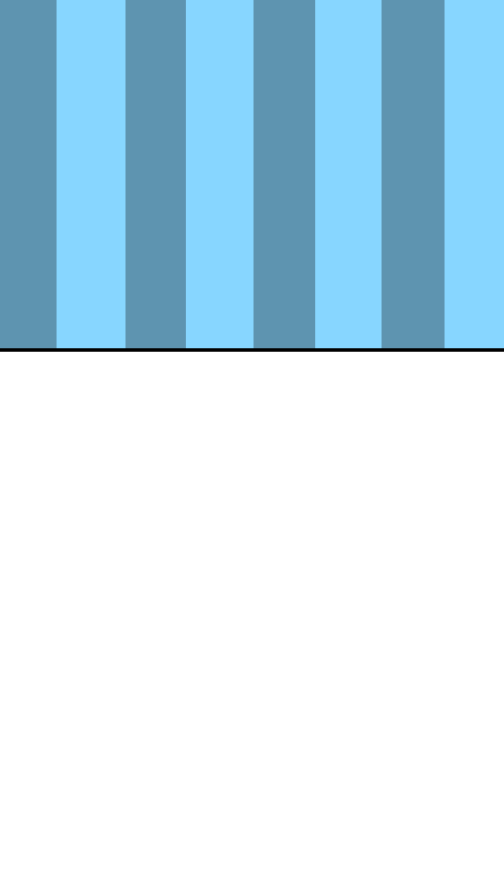
A Shadertoy shader for this pattern:

```glsl
// Flat striped panel over a white field, parted by a thin black rule.
// Dark bars repeat over a light base; each has slightly uneven spacing,
// so left and right edges step with their own pitch. Edges are box filtered.
#define BAR_COUNT 4
#define LEFT_START -0.0050
#define LEFT_PITCH 0.2540
#define RIGHT_START 0.1122
#define RIGHT_PITCH 0.2566
#define RULE_HEIGHT 0.609375
#define RULE_WIDTH 0.0039
#define LIGHT_BLUE vec3(0.53, 0.84, 1.00)
#define DARK_BLUE vec3(0.37, 0.58, 0.69)

// Coverage of the side where dist is positive, softened over one pixel
float coverage(float dist, float pixel) {
    return clamp(dist / pixel + 0.5, 0.0, 1.0);
}

// Combined coverage of all dark bars at horizontal position x
float darkBars(float x, float pixel) {
    float mask = 0.0;
    for (int i = 0; i < BAR_COUNT; i++) {
        float left = LEFT_START + LEFT_PITCH * float(i);
        float right = RIGHT_START + RIGHT_PITCH * float(i);
        mask = max(mask, coverage(min(x - left, right - x), pixel));
    }
    return mask;
}

void mainImage(out vec4 fragColor, in vec2 fragCoord) {
    vec2 uv = fragCoord / iResolution.xy;
    vec2 pixel = 1.0 / iResolution.xy;

    // Striped panel above the white field
    vec3 stripes = mix(LIGHT_BLUE, DARK_BLUE, darkBars(uv.x, pixel.x));
    float aboveRule = uv.y - RULE_HEIGHT;
    vec3 color = mix(vec3(1.0), stripes, coverage(aboveRule, pixel.y));

    // Black dividing rule
    float rule = coverage(0.5 * RULE_WIDTH - abs(aboveRule), pixel.y);
    color = mix(color, vec3(0.0), rule);

    fragColor = vec4(color, 1.0);
}
```
